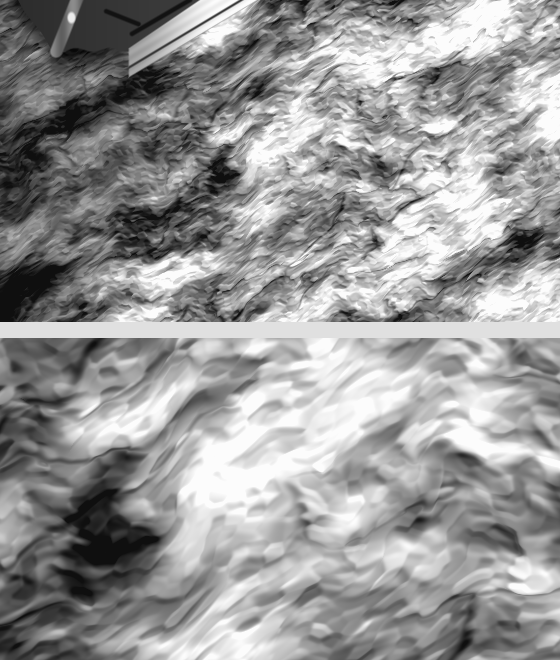
Top: the whole. Bottom: its middle third, enlarged.
Reproduce this texture procedurally as a WebGL 2 fragment shader.

```glsl
#version 300 es
precision highp float;
// A monochrome rock face with slanting ledges, dark on the left and sunlit on the right,
// below a dark ceiling with a pale beam and a short post. Rock is layered, smoothed
// cellular noise bent by sines, then lit as relief; the structure uses distances.

uniform vec2 u_resolution;
out vec4 outColor;

#define STRATA_ANGLE 0.47
#define STRATA_STRETCH 0.52
#define STRATA_PERIOD 0.215
#define BASE_FREQUENCY 6.0
#define DETAIL 0.62
#define RELIEF 0.5
#define RELIEF_STEP 0.006
#define CRACK_DEPTH 0.24
#define SHADE_TONE 0.25
#define SUNLIT_TONE 0.65
#define SOFTNESS 0.004

vec3 hash3(vec2 cell) {
    vec3 h = fract(cell.xyx * vec3(0.1031, 0.1030, 0.0973));
    h += dot(h, h.yzx + 33.33);
    return fract((h.xxy + h.yzz) * h.zyx);
}

// x: blended tone of nearby cells, y: gap between the two nearest cells
vec2 cellular(vec2 p) {
    vec2 cell = floor(p), local = fract(p);
    float tone = 0.0, total = 0.0, first = 9.0, second = 9.0;
    for (int j = -1; j <= 1; j++)
    for (int i = -1; i <= 1; i++) {
        vec2 offset = vec2(i, j);
        vec3 h = hash3(cell + offset);
        vec2 toSeed = offset + h.xy - local;
        float d = dot(toSeed, toSeed);
        float weight = exp(-7.0 * d);
        tone += weight * h.z;
        total += weight;
        second = min(second, max(first, d));
        first = min(first, d);
    }
    return vec2(tone / total, sqrt(second) - sqrt(first));
}

mat2 rotation(float a) {
    return mat2(cos(a), -sin(a), sin(a), cos(a));
}

// Coordinates along and across the rock layers, gently bent
vec2 strataSpace(vec2 p) {
    p += 0.022 * sin(p.yx * vec2(11.0, 9.0) + vec2(0.6, 2.1));
    p += 0.009 * sin(p.yx * vec2(31.0, 27.0) + vec2(4.0, 1.3));
    p += 0.004 * sin(p.yx * vec2(83.0, 71.0) + vec2(2.2, 5.1));
    return rotation(STRATA_ANGLE) * p * vec2(STRATA_STRETCH, 1.0);
}

float rockHeight(vec2 p) {
    vec2 q = strataSpace(p) * BASE_FREQUENCY;
    float sum = 0.0, amplitude = 1.0;
    for (int i = 0; i < 5; i++) {
        sum += amplitude * (cellular(q).x - 0.5);
        q = rotation(0.16) * q * 2.03 + 17.3;
        amplitude *= 0.76;
    }
    return sum;
}

float segment(vec2 p, vec2 a, vec2 b) {
    vec2 ab = b - a;
    return length(p - a - ab * clamp(dot(p - a, ab) / dot(ab, ab), 0.0, 1.0));
}

float fill(float d) {
    return smoothstep(SOFTNESS, -SOFTNESS, d);
}

float rockTone(vec2 p, float beamSide) {
    float height = rockHeight(p);
    float relief = height - rockHeight(p + RELIEF_STEP * vec2(0.35, 0.94));

    // Broad light: shaded left, sunlit right, bright rim under the beam
    float sun = smoothstep(0.02, 0.52, p.x - 0.6 * p.y + 0.06 * height);
    float rim = exp(-pow((beamSide + 0.06) / 0.1, 2.0)) * smoothstep(0.4, 0.7, p.x);
    sun = max(sun, rim);
    float tone = mix(SHADE_TONE, SUNLIT_TONE, sun);
    tone += 0.07 * exp(-pow((p.x - 1.02) / 0.25, 2.0));

    // Alternating ledges and hollows
    float layer = p.y - 0.47 * p.x + 0.015 * sin(p.x * 13.0) + 0.02 * height;
    float ledge = cos((layer - 0.2) * 6.2832 / STRATA_PERIOD);
    tone += ledge * mix(0.15, 0.03, sun) * smoothstep(-0.02, 0.22, p.x);

    // Fine grain and broken cracks
    float contrast = mix(0.62, 1.0, sun);
    tone += contrast * (DETAIL * height + RELIEF * relief);
    vec2 crack = cellular(strataSpace(p) * vec2(9.0, 13.0) + 0.3 * height);
    float broken = smoothstep(0.52, 0.35, crack.x);
    return tone - CRACK_DEPTH * contrast * broken * smoothstep(0.14, 0.0, crack.y);
}

void main() {
    vec2 p = gl_FragCoord.xy / u_resolution.y;
    float beamSide = p.y - 0.76 - 0.6 * (p.x - 0.4);
    float tone = clamp(rockTone(p, beamSide), 0.06, 0.99);

    // Ceiling with its shadow and pipes
    float roofEdge = 0.845 + 1.5 * max(0.0, 0.16 - p.x) + 0.006 * sin(p.x * 60.0);
    float roof = roofEdge - p.y;
    tone *= 1.0 - 0.5 * smoothstep(0.09, 0.0, roof) * smoothstep(0.42, 0.36, p.x);
    tone = mix(tone, 0.19 + 0.12 * (p.x - 0.2), fill(max(roof, -beamSide)));
    float pipe = min(segment(p, vec2(0.33, 0.965), vec2(0.43, 0.925)),
                     segment(p, vec2(0.41, 0.895), vec2(0.59, 1.0)));
    tone = mix(tone, 0.07, fill(pipe - 0.007));

    // Pale beam with a dark seam
    float beam = max(max(-beamSide, beamSide - 0.09 - 0.08 * (p.x - 0.4)), 0.4 - p.x);
    float beamTone = mix(0.62, 0.96, smoothstep(0.4, 0.68, p.x)) + 0.03 * sin(beamSide * 190.0);
    beamTone = mix(beamTone, 0.2, fill(abs(beamSide - 0.03) - 0.004));
    tone = mix(tone, beamTone, fill(beam));

    // Post with a bright plate
    float post = segment(p, vec2(0.175, 0.84), vec2(0.25, 1.03)) - 0.019;
    tone = mix(tone, 0.46 + 0.09 * sin(p.x * 90.0), fill(post));
    tone = mix(tone, 0.92, fill(length((p - vec2(0.222, 0.945)) * vec2(1.0, 0.7)) - 0.012));

    outColor = vec4(vec3(clamp(tone, 0.0, 1.0)), 1.0);
}
```
